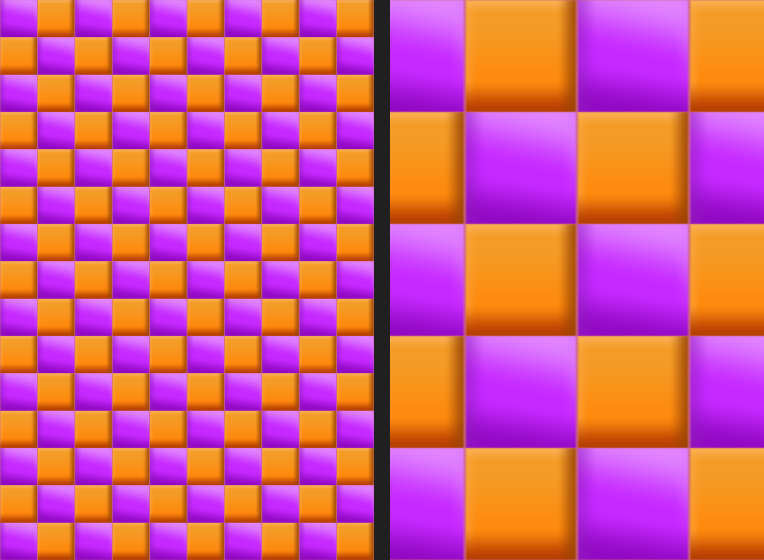
Left, the full canvas; right, a detail of the centre.
Write a WebGL 2 fragment shader that draws this pattern.

```glsl
#version 300 es
precision highp float;
// A checkerboard of glossy pillow tiles, 10 across and 15 down, in purple and orange.
// Each tile is a flat colour shaded by soft bevels measured from its four edges,
// and neighbouring tiles blend through a thin seam.

uniform vec2 u_resolution;
out vec4 fragColor;

// Falls from 1 at the edge to 0 at the given depth.
float bevel(float dist, float depth) {
    return 1.0 - smoothstep(0.0, depth, dist);
}

// Orange tile: pale top and left rims, burnt bottom, shadowed right side.
vec3 orangeTile(vec2 f) {
    vec3 color = mix(vec3(1.0, 0.54, 0.05), vec3(0.955, 0.61, 0.15), smoothstep(0.2, 0.85, f.y));
    color = mix(color, vec3(0.99, 0.73, 0.40), 0.65 * bevel(1.0 - f.y, 0.13));
    color = mix(color, vec3(0.98, 0.68, 0.30), 0.45 * bevel(f.x, 0.12));
    color = mix(color, vec3(0.70, 0.23, 0.0), 0.95 * bevel(f.y, 0.30));
    return mix(color, vec3(0.60, 0.27, 0.02), 0.85 * bevel(1.0 - f.x, 0.19));
}

// Purple tile: lavender sheen from the top right, deep violet at the bottom left.
vec3 purpleTile(vec2 f) {
    vec3 color = vec3(0.775, 0.16, 1.0);
    float sheen = smoothstep(0.48, 1.05, f.y + 0.22 * (f.x - 0.5));
    color = mix(color, vec3(0.89, 0.56, 1.0), 0.9 * sheen);
    color = mix(color, vec3(0.87, 0.46, 1.0), 0.45 * bevel(1.0 - f.x, 0.14) * smoothstep(0.1, 0.8, f.y));
    color = mix(color, vec3(0.55, 0.02, 0.74), 0.9 * bevel(f.y + 0.15 * (f.x - 0.5), 0.42));
    return mix(color, vec3(0.56, 0.12, 0.74), 0.5 * bevel(f.x, 0.20));
}

void main() {
    vec2 grid = gl_FragCoord.xy / u_resolution * vec2(10.0, 15.0);
    vec2 cell = floor(grid);
    vec2 f = grid - cell;

    // The bottom left tile is purple.
    float isOrange = mod(cell.x + cell.y, 2.0);
    vec3 color = mix(purpleTile(f), orangeTile(f), isOrange);

    // Seam, never thinner than a pixel.
    vec2 pixel = vec2(10.0, 15.0) / u_resolution;
    vec2 width = max(vec2(0.026, 0.016), pixel * 0.8);
    vec2 seam = 1.0 - smoothstep(vec2(0.0), width, min(f, 1.0 - f));
    color = mix(color, vec3(0.81, 0.40, 0.53), max(0.75 * seam.x, 0.45 * seam.y));

    fragColor = vec4(color, 1.0);
}
```
